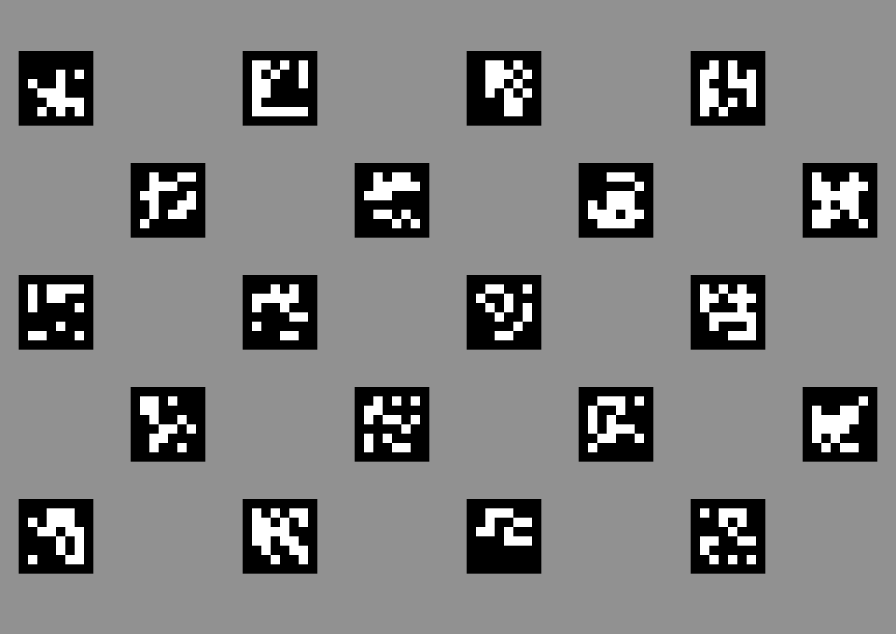
Write a Shadertoy shader that draws this pattern.

```glsl
float hash(ivec2 p) {
    uint h = uint(p.x) * 374761393u + uint(p.y) * 668265263u;
    h = (h ^ (h >> 13)) * 1274126177u;
    h = (h ^ (h >> 16)) * 2246822519u;
    return float((h ^ (h >> 15)) & 65535u) / 65536.0;
}

// Grey level of one square module; a grid cell is 12 modules wide
float moduleTone(vec2 module) {
    vec2 cell = floor(module / 12.0);
    vec2 local = module - cell * 12.0;
    bool occupied = cell.y >= 0.0 && cell.y < 5.0
                 && mod(cell.x + cell.y, 2.0) < 0.5;

    // Marker spans 8 modules: a one-module border around 6 x 6 bits
    vec2 fromCentre = abs(local - 5.5);
    float ring = max(fromCentre.x, fromCentre.y);
    if (!occupied || ring > 4.0) return 0.57;
    if (ring > 3.0) return 0.0;
    return hash(ivec2(module) + 211) < 0.47 ? 1.0 : 0.0;
}

void mainImage(out vec4 fragColor, in vec2 fragCoord) {
    // Eight cells across, five rows set slightly above centre
    float modulesPerPixel = 96.0 / iResolution.x;
    vec2 p = (fragCoord - 0.5 * iResolution.xy) * modulesPerPixel
           + vec2(48.0, 29.5);

    // Blend neighbouring modules over one pixel at their shared edges
    vec2 base = floor(p - 0.5);
    vec2 edge = fract(p - 0.5) - 0.5;
    vec2 blend = clamp(edge / modulesPerPixel + 0.5, 0.0, 1.0);
    float lower = mix(moduleTone(base), moduleTone(base + vec2(1, 0)), blend.x);
    float upper = mix(moduleTone(base + vec2(0, 1)), moduleTone(base + 1.0), blend.x);

    fragColor = vec4(vec3(mix(lower, upper, blend.y)), 1.0);
}
```
